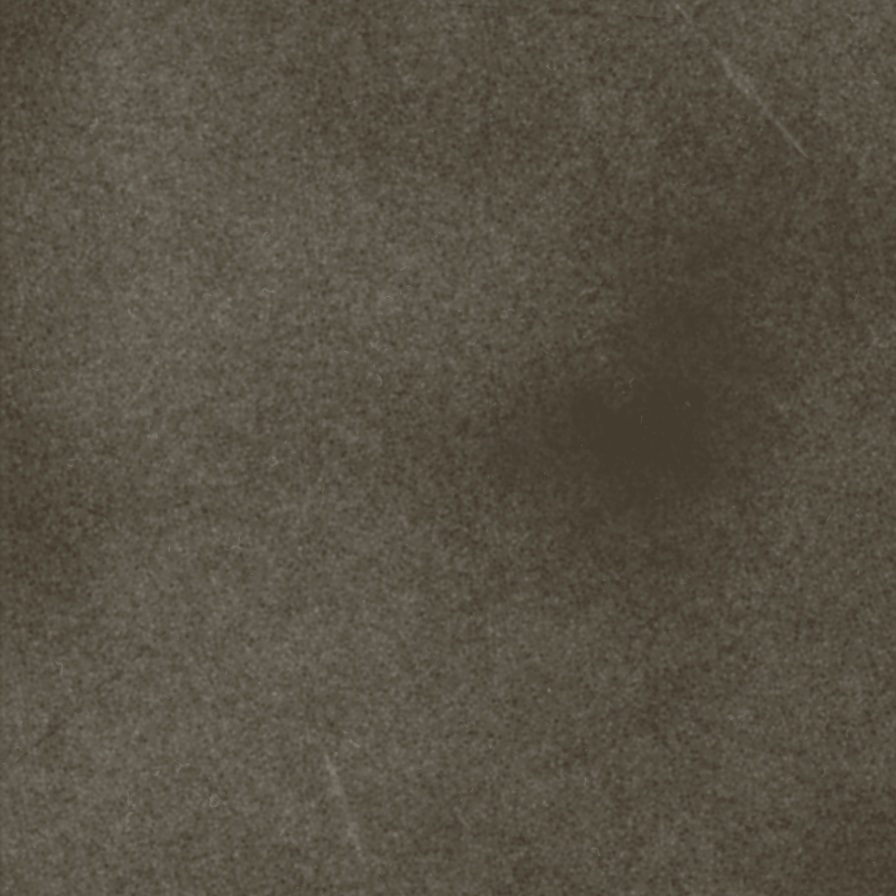
Write a Shadertoy shader that draws this texture.

```glsl
// Worn olive-brown plaster: cloudy stains, fine grain, pale specks and a few scratches.

const vec3 DARK_UMBER = vec3(0.265, 0.235, 0.185);
const vec3 PALE_DUST = vec3(0.47, 0.455, 0.405);

vec3 hash3(vec2 cell) {
    vec3 p = fract(cell.xyx * vec3(0.1031, 0.1030, 0.0973));
    p += dot(p, p.yxz + 33.33);
    return fract((p.xxy + p.yzz) * p.zyx);
}

// Smooth cellular noise: signed round bumps at jittered points, centred on 0.
float cellNoise(vec2 p) {
    vec2 base = floor(p);
    float sum = 0.0;
    for (int y = -1; y <= 1; y++) {
        for (int x = -1; x <= 1; x++) {
            vec2 cell = base + vec2(x, y);
            vec3 h = hash3(cell);
            vec2 d = p - cell - h.xy;
            float bump = max(1.0 - dot(d, d), 0.0);
            sum += (2.0 * h.z - 1.0) * bump * bump;
        }
    }
    return sum;
}

// Several octaves of cellular noise for the mottling.
float mottle(vec2 p) {
    float sum = 0.0;
    float weight = 1.0;
    for (int i = 0; i < 5; i++) {
        sum += weight * cellNoise(p + 17.3 * float(i));
        p = mat2(1.68, 1.26, -1.26, 1.68) * p;
        weight *= 0.72;
    }
    return sum;
}

// Layered sines that bend the outlines of the stains.
vec2 waver(vec2 p) {
    vec2 bend = vec2(0.0);
    float freq = 7.0;
    for (int i = 0; i < 3; i++) {
        bend += sin(p.yx * freq + bend * 9.0 + vec2(1.3, 4.1) * float(i + 1)) / freq;
        freq *= 1.9;
    }
    return bend;
}

float stain(vec2 p, vec2 centre, vec2 radius) {
    vec2 d = (p - centre) / radius;
    return exp(-dot(d, d));
}

// Soft line from a to b, tapered to its ends and broken up by noise.
float scratch(vec2 p, vec2 a, vec2 b, float width) {
    vec2 along = b - a;
    float t = clamp(dot(p - a, along) / dot(along, along), 0.0, 1.0);
    float taper = 0.4 + 0.6 * sin(3.1416 * t);
    float d = length(p - a - along * t) + 0.0025 * cellNoise(p * 45.0);
    float wear = clamp(0.75 + 0.6 * cellNoise(p * 75.0), 0.0, 1.0);
    return wear * (1.0 - smoothstep(0.0, width * taper, d));
}

// Sparse pale specks; density is the chance that a cell holds one.
float specks(vec2 p, float count, float density) {
    vec2 q = p * count + 0.35 * vec2(cellNoise(p * 130.0), cellNoise(p * 130.0 + 50.0));
    vec2 cell = floor(q);
    vec3 h = hash3(cell + 71.0);
    float radius = mix(0.10, 0.22, h.x);
    float d = length(q - cell - mix(vec2(0.3), vec2(0.7), h.yx));
    return step(h.z, density) * (1.0 - smoothstep(0.3 * radius, radius, d));
}

float broadTone(vec2 p) {
    float tone = 0.36;
    tone += 0.22 * stain(p, vec2(0.17, 0.70), vec2(0.15, 0.30));
    tone += 0.18 * stain(p, vec2(0.10, 0.10), vec2(0.28, 0.20));
    tone += 0.10 * stain(p, vec2(0.45, 0.22), vec2(0.20, 0.14));
    tone += 0.10 * stain(p, vec2(0.42, 0.72), vec2(0.12, 0.20));
    tone += 0.12 * stain(p, vec2(0.92, 0.96), vec2(0.18, 0.10));
    tone -= 0.30 * stain(p, vec2(0.74, 0.47), vec2(0.13, 0.20));
    tone -= 0.14 * stain(p, vec2(0.76, 0.72), vec2(0.28, 0.16));
    tone -= 0.16 * stain(p, vec2(0.50, 0.49), vec2(0.18, 0.07));
    tone -= 0.22 * stain(p, vec2(0.00, 0.43), vec2(0.08, 0.13));
    tone -= 0.16 * stain(p, vec2(0.00, 0.95), vec2(0.14, 0.15));
    tone -= 0.18 * stain(p, vec2(1.00, 0.02), vec2(0.20, 0.10));
    return tone;
}

void mainImage(out vec4 fragColor, in vec2 fragCoord) {
    vec2 uv = fragCoord / iResolution.xy;

    // Clouds and mottling
    float tone = broadTone(uv + 0.12 * waver(uv));
    tone += 0.085 * mottle(uv * 5.0);

    // Fine grain, fading out in the darkest stains
    float grain = 0.24 * cellNoise(uv * 235.0) + 0.09 * cellNoise(uv * 110.0 + 9.0);
    tone += grain * mix(0.3, 1.0, smoothstep(0.0, 0.28, tone));

    // Specks and scratches
    tone += 0.30 * specks(uv, 32.0, 0.06) + 0.28 * specks(uv + 0.37, 65.0, 0.035);
    tone += 0.45 * scratch(uv, vec2(0.755, 0.995), vec2(0.900, 0.825), 0.011);
    tone += 0.36 * scratch(uv, vec2(0.365, 0.155), vec2(0.405, 0.040), 0.010);
    tone += 0.16 * scratch(uv, vec2(0.910, 0.395), vec2(0.965, 0.300), 0.004);
    tone -= 0.26 * scratch(uv, vec2(0.020, 0.150), vec2(0.185, 0.295), 0.006);
    tone -= 0.25 * scratch(uv, vec2(0.500, 0.995), vec2(0.760, 0.978), 0.005);

    fragColor = vec4(mix(DARK_UMBER, PALE_DUST, clamp(tone, 0.0, 1.1)), 1.0);
}
```
